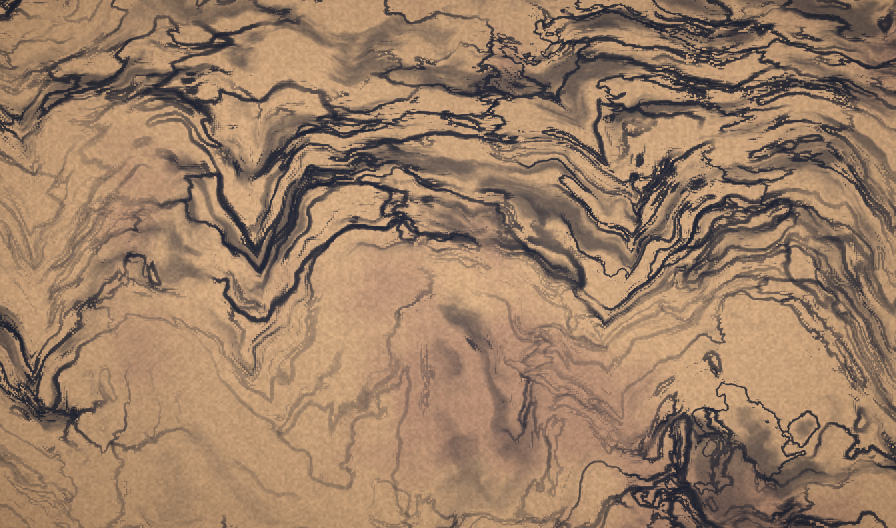
Write a WebGL 2 fragment shader that draws this texture.

```glsl
#version 300 es
precision highp float;
// Warm tan marble with arching, broken blue-black veins and a fine sandy grain.

uniform vec2 u_resolution;
out vec4 outColor;

#define ARCH_SPAN 0.58
#define ARCH_HEIGHT 0.19
#define WARP 0.34
#define JITTER 0.045
#define VEIN_WIDTH 0.0085
#define VEIN_LAYERS 6
#define SMOKE 0.55
#define GRAIN 0.15
#define VIGNETTE 0.48
#define SAND vec3(0.81, 0.655, 0.50)
#define MAUVE vec3(0.65, 0.49, 0.425)
#define INK vec3(0.13, 0.145, 0.20)

float hash(vec2 p) {
  return fract(sin(dot(p, vec2(127.1, 311.7))) * 43758.5453);
}

float noise(vec2 p) {
  vec2 cell = floor(p), f = fract(p);
  f = f * f * (3.0 - 2.0 * f);
  float low = mix(hash(cell), hash(cell + vec2(1, 0)), f.x);
  float high = mix(hash(cell + vec2(0, 1)), hash(cell + vec2(1, 1)), f.x);
  return mix(low, high, f.y);
}

float fbm(vec2 p) {
  float sum = 0.0, amplitude = 0.5;
  for (int i = 0; i < 5; i++) {
    sum += amplitude * noise(p);
    p = mat2(0.8, 0.6, -0.6, 0.8) * p * 2.03 + 11.7;
    amplitude *= 0.5;
  }
  return sum / 0.97;
}

vec2 fbm2(vec2 p) {
  return vec2(fbm(p), fbm(p + vec2(41.3, 17.9))) - 0.5;
}

// Bends the plane into rows of rounded arches, then folds it irregularly.
vec2 flow(vec2 p) {
  vec2 q = p + WARP * fbm2(p * 2.1 + 4.0);
  float band = smoothstep(0.0, 0.4, p.y) * (1.0 - smoothstep(0.6, 1.0, p.y));
  float arch = abs(sin(3.14159 * (q.x - 0.55) / ARCH_SPAN));
  q.y -= ARCH_HEIGHT * arch * band;
  return q + JITTER * fbm2(p * 13.0);
}

// Thin line along the middle level of a noise field, of even width.
float vein(vec2 q, float width) {
  float level = fbm(q) - 0.5;
  float slope = length(vec2(dFdx(level), dFdy(level))) * u_resolution.y;
  float dist = abs(level) / max(slope, 0.7);
  return 1.0 - smoothstep(width * 0.25, width + 0.6 / u_resolution.y, dist);
}

void main() {
  vec2 uv = gl_FragCoord.xy / u_resolution;
  vec2 p = gl_FragCoord.xy / u_resolution.y;
  vec2 q = flow(p);

  // Stone: soft tonal clouds and mauve stains
  vec3 color = SAND * (0.94 + 0.14 * fbm(q * vec2(2.0, 4.0) + 8.0));
  float stain = smoothstep(0.50, 0.72, fbm(p * 3.1 + 0.3 * q + 23.0));
  color = mix(color, MAUVE, 0.6 * stain);

  // Veins: broad strokes first, then finer strands gathered in clusters
  float cluster = smoothstep(0.43, 0.60, fbm(q * vec2(1.9, 3.8) + 31.0));
  float clear = 1.0;
  for (int i = 0; i < VEIN_LAYERS; i++) {
    float k = float(i);
    vec2 scale = vec2(1.5, 3.9) * (1.0 + 0.6 * k);
    float width = VEIN_WIDTH / (1.0 + 0.2 * k);
    width *= 0.35 + 1.2 * noise(q * vec2(9.0, 14.0) + 5.0 * k);
    float gate = smoothstep(0.43, 0.56, fbm(q * vec2(3.0, 5.0) + 7.3 * k));
    float presence = gate * mix(0.3, 1.0, cluster);
    clear *= 1.0 - 0.88 * presence * vein(q * scale + 19.1 * k, width);
  }

  // Smoky shading between the strands
  float wisps = smoothstep(0.47, 0.74, fbm(q * vec2(8.0, 25.0) + 3.0));
  clear *= 1.0 - SMOKE * cluster * wisps;
  color = mix(INK, color, clear);

  // Grain and darker borders
  float grain = 0.65 * noise(p * 205.0) + 0.35 * noise(p * 290.0 + 9.0) - 0.5;
  color *= 1.0 + GRAIN * grain * 1.3;
  vec2 c = uv - vec2(0.53, 0.53);
  color *= 1.02 - VIGNETTE * dot(c, c) * vec3(0.9, 1.0, 1.08);

  outColor = vec4(clamp(color, 0.0, 1.0), 1.0);
}
```
